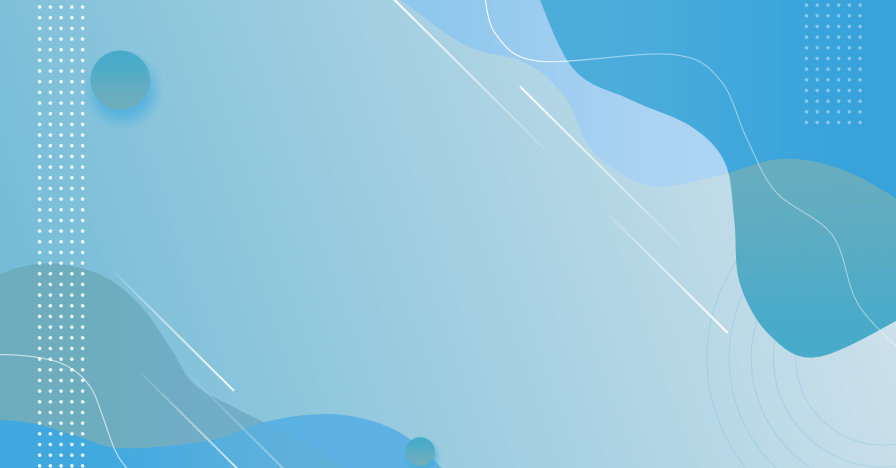
A Shadertoy shader for this background:

```glsl
const int KNOTS = 10;
const int STEPS = 8;
const vec3 WHITE = vec3(1.0);
const vec3 SKY = vec3(0.25, 0.66, 0.87);
const vec3 TEAL = vec3(0.28, 0.67, 0.79);
const vec3 SAGE = vec3(0.43, 0.68, 0.74);
const vec2 TOP_RIGHT = vec2(2.2, 1.2);
const vec2 LOW_LEFT = vec2(-0.2);

// Coverage of a signed distance, smoothed over one pixel
float cover(float d, float px) {
  return clamp(0.5 - d / px, 0.0, 1.0);
}

float segment(vec2 p, vec2 a, vec2 b) {
  vec2 ab = b - a;
  return length(p - a - ab * clamp(dot(p - a, ab) / dot(ab, ab), 0.0, 1.0));
}

bool crosses(vec2 p, vec2 a, vec2 b) {
  return (a.y > p.y) != (b.y > p.y)
    && p.x < a.x + (b.x - a.x) * (p.y - a.y) / (b.y - a.y);
}

vec2 catmullRom(vec2 a, vec2 b, vec2 c, vec2 d, float t) {
  return b + 0.5 * t * (c - a + t * (2.0 * a - 5.0 * b + 4.0 * c - d
    + t * (3.0 * (b - c) + d - a)));
}

// Signed distance to a spline of x, y knots, closed through a corner
float spline(vec2 p, vec2 corner, float k[20]) {
  vec2 a = vec2(k[0], k[1]), b = a, c = vec2(k[2], k[3]), last = a;
  bool inside = crosses(p, corner, a);
  float dist = 10.0;
  for (int i = 0; i < KNOTS - 1; i++) {
    int n = 2 * min(i + 2, KNOTS - 1);
    vec2 d = vec2(k[n], k[n + 1]);
    for (int j = 1; j <= STEPS; j++) {
      vec2 next = catmullRom(a, b, c, d, float(j) / float(STEPS));
      dist = min(dist, segment(p, last, next));
      inside = inside != crosses(p, last, next);
      last = next;
    }
    a = b;
    b = c;
    c = d;
  }
  inside = inside != crosses(p, last, corner);
  return inside ? -dist : dist;
}

// Diagonal line fading away from its bright end
float streak(vec2 p, vec2 bright, float run, float px) {
  vec2 dir = vec2(run, -run);
  float t = clamp(dot(p - bright, dir) / dot(dir, dir), 0.0, 1.0);
  return cover(segment(p, bright, bright + dir) - 0.0021, px) * mix(1.0, 0.12, t);
}

// Grid of dots growing right and down
float dots(vec2 p, vec2 first, vec2 count, float px) {
  const float gap = 0.0228;
  vec2 q = (p - first) * vec2(1.0, -1.0) / gap;
  vec2 cell = clamp(round(q), vec2(0.0), count - 1.0);
  return cover(length(q - cell) * gap - 0.0037, px);
}

float rings(vec2 p, vec2 centre, float inner, float gap, float px) {
  float r = length(p - centre) - inner;
  return cover(abs(r - gap * clamp(round(r / gap), 0.0, 4.0)) - 0.001, px);
}

// Shaded disc above a soft shadow
vec3 disc(vec3 col, vec2 p, vec2 centre, float r, float px) {
  vec2 q = (p - centre) / r;
  float shadow = 1.0 - smoothstep(0.65, 1.45, length(q + vec2(-0.1, 0.35)));
  col = mix(col, SKY, 0.65 * shadow);
  return mix(col, mix(SAGE, TEAL, smoothstep(-1.0, 1.0, q.y)), cover((length(q) - 1.0) * r, px));
}

void mainImage(out vec4 fragColor, in vec2 fragCoord) {
  vec2 p = fragCoord / iResolution.xy * vec2(1.9, 1.0);
  float px = 1.0 / iResolution.y;

  // Diagonal backdrop
  vec3 col = mix(vec3(0.43, 0.725, 0.835), vec3(0.8, 0.88, 0.92), (p.x + 0.35 * p.y) / 2.0);
  float ring = rings(p, vec2(1.873, 0.235), 0.186, 0.047, px);
  col = mix(col, SKY, 0.22 * ring);

  // Upper ribbon and the blob it tints
  float ribbon = cover(spline(p, TOP_RIGHT, float[](0.787, 1.05, 0.978, 0.908, 1.114, 0.866,
    1.198, 0.792, 1.257, 0.678, 1.374, 0.604, 1.51, 0.621, 1.663, 0.661, 1.807, 0.629, 1.955, 0.54)), px);
  float blob = cover(spline(p, TOP_RIGHT, float[](1.126, 1.05, 1.213, 0.856, 1.337, 0.787,
    1.465, 0.73, 1.537, 0.653, 1.557, 0.53, 1.569, 0.394, 1.634, 0.282, 1.74, 0.238, 1.955, 0.345)), px);
  vec3 pale = mix(vec3(0.56, 0.78, 0.93), vec3(0.68, 0.83, 0.95), smoothstep(0.85, 1.5, p.x));
  vec3 blue = mix(vec3(0.3, 0.68, 0.86), vec3(0.22, 0.64, 0.86), smoothstep(1.2, 1.85, p.x));
  vec3 teal = mix(TEAL, SAGE, 0.8 * smoothstep(0.24, 0.65, p.y));
  col = mix(col, pale, ribbon);
  col = mix(col, mix(mix(teal, SKY, 0.3 * ring), blue, ribbon), blob);

  // Lower hill and wave
  float hill = cover(spline(p, LOW_LEFT, float[](-0.05, 0.391, 0.037, 0.428, 0.124, 0.436,
    0.223, 0.408, 0.302, 0.342, 0.364, 0.252, 0.413, 0.178, 0.507, 0.124, 0.681, 0.035, 0.743, -0.02)), px);
  float wave = cover(spline(p, LOW_LEFT, float[](-0.05, 0.104, 0.062, 0.097, 0.161, 0.069,
    0.26, 0.042, 0.446, 0.059, 0.545, 0.094, 0.656, 0.114, 0.755, 0.109, 0.854, 0.072, 0.953, -0.015)), px);
  vec3 crest = mix(SKY, vec3(0.37, 0.7, 0.89), smoothstep(0.1, 0.75, p.x));
  col = mix(col, mix(SAGE, vec3(0.44, 0.68, 0.78), smoothstep(0.1, 0.5, p.x)), hill);
  col = mix(col, mix(crest, SAGE, 0.2 * hill * smoothstep(0.3, 0.6, p.x)), wave);

  // Thin winding lines
  float upper = spline(p, TOP_RIGHT, float[](1.027, 1.012, 1.052, 0.926, 1.144, 0.869, 1.423, 0.884,
    1.527, 0.829, 1.584, 0.703, 1.646, 0.589, 1.765, 0.498, 1.819, 0.351, 1.918, 0.243));
  float lower = spline(p, LOW_LEFT, float[](-0.025, 0.243, 0.037, 0.241, 0.087, 0.235, 0.131, 0.223,
    0.168, 0.2, 0.196, 0.166, 0.213, 0.124, 0.24, 0.047, 0.257, 0.015, 0.277, -0.01));
  float light = cover(abs(upper) - 0.0012, px) * mix(0.95, 0.45, smoothstep(1.1, 1.3, p.x));
  light += 0.65 * cover(abs(lower) - 0.0012, px);

  // Dots, slanted streaks and discs
  light += 0.9 * dots(p, vec2(0.084, 0.985), vec2(5.0, 44.0), px);
  light += 0.4 * dots(p, vec2(1.71, 0.989), vec2(6.0, 12.0), px);
  light += streak(p, vec2(0.837, 1.0), 0.316, px) + streak(p, vec2(1.104, 0.814), 0.338, px);
  light += streak(p, vec2(1.542, 0.29), -0.25, px) + streak(p, vec2(0.495, 0.166), -0.252, px);
  light += 0.7 * streak(p, vec2(0.502, 0.0), -0.202, px) + 0.35 * streak(p, vec2(0.6, 0.0), -0.2, px);
  col = mix(col, WHITE, min(light, 1.0));
  col = disc(col, p, vec2(0.255, 0.829), 0.063, px);
  col = disc(col, p, vec2(0.891, 0.035), 0.031, px);
  fragColor = vec4(col, 1.0);
}
```
